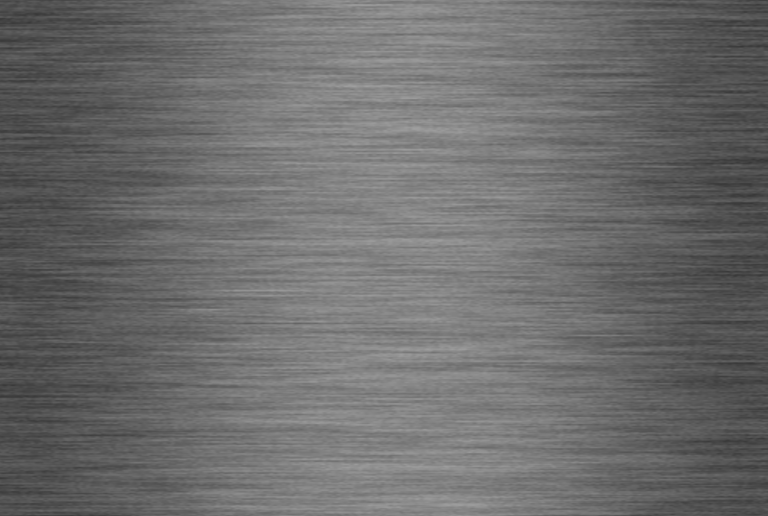
A Shadertoy shader for this texture:

```glsl
// Dark brushed steel: fine horizontal scratches under a soft vertical sheen.

#define EDGE_GREY 0.305     // tone at the left and right edges
#define SHEEN_GREY 0.527    // tone along the bright band
#define SHEEN_CENTER 0.52   // band position, as a share of the width
#define HAIR_CONTRAST 0.046 // thin short scratches
#define STREAK_CONTRAST 0.034 // longer, slightly thicker strokes
#define SCRATCH_CONTRAST 0.042 // sparse long lines, dark or light
#define BAND_CONTRAST 0.012 // broad uneven bands
#define GRAIN_CONTRAST 0.029 // short specks that break up the lines

const float PI = 3.14159;

// Integer hash of a cell and a layer seed, from 0 to 1.
float hash(ivec2 cell, int seed) {
    uint h = uint(cell.x) * 1597334673u ^ uint(cell.y) * 3812015801u
           ^ uint(seed) * 2798796415u;
    h = (h ^ (h >> 16)) * 2246822519u;
    h = (h ^ (h >> 13)) * 3266489917u;
    h ^= h >> 16;
    return float(h >> 8) / 16777216.0;
}

// Noise along one row, shifted at random so that ends never line up.
float rowNoise(float x, int row, int seed) {
    x += 64.0 * hash(ivec2(7, row), seed + 100);
    int i = int(floor(x));
    float t = smoothstep(0.0, 1.0, fract(x));
    return mix(hash(ivec2(i, row), seed), hash(ivec2(i + 1, row), seed), t);
}

// Stretched noise from -1 to 1; rows per canvas height, length in heights.
float strokes(vec2 p, float rows, float len, int seed) {
    float y = p.y * rows;
    int row = int(floor(y));
    float t = smoothstep(0.0, 1.0, fract(y));
    float x = p.x / len;
    float n = mix(rowNoise(x, row, seed), rowNoise(x, row + 1, seed), t);
    // Fade layers that are too fine for the canvas.
    float visible = 1.0 - smoothstep(1.2, 2.4, rows / iResolution.y);
    return (2.0 * n - 1.0) * visible;
}

// Broad cosine falloff on both sides of the bright band.
float sheen(float u) {
    float side = u < SHEEN_CENTER ? SHEEN_CENTER : 1.0 - SHEEN_CENTER;
    float d = abs(u - SHEEN_CENTER) / side;
    return mix(EDGE_GREY, SHEEN_GREY, 0.5 + 0.5 * cos(PI * pow(d, 1.15)));
}

void mainImage(out vec4 fragColor, in vec2 fragCoord) {
    vec2 p = fragCoord / iResolution.y;
    float grey = sheen(fragCoord.x / iResolution.x);

    // Brushing, from fine to broad.
    grey += GRAIN_CONTRAST * strokes(p, 340.0, 0.008, 4);
    grey += HAIR_CONTRAST * strokes(p, 300.0, 0.085, 1);
    grey += STREAK_CONTRAST * strokes(p, 180.0, 0.22, 2);
    grey += BAND_CONTRAST * strokes(p, 50.0, 0.60, 3);

    // The cube keeps only the strongest strokes as separate lines.
    float line = strokes(p, 220.0, 0.36, 6);
    grey += SCRATCH_CONTRAST * line * line * line;

    fragColor = vec4(vec3(clamp(grey, 0.0, 1.0)), 1.0);
}
```
